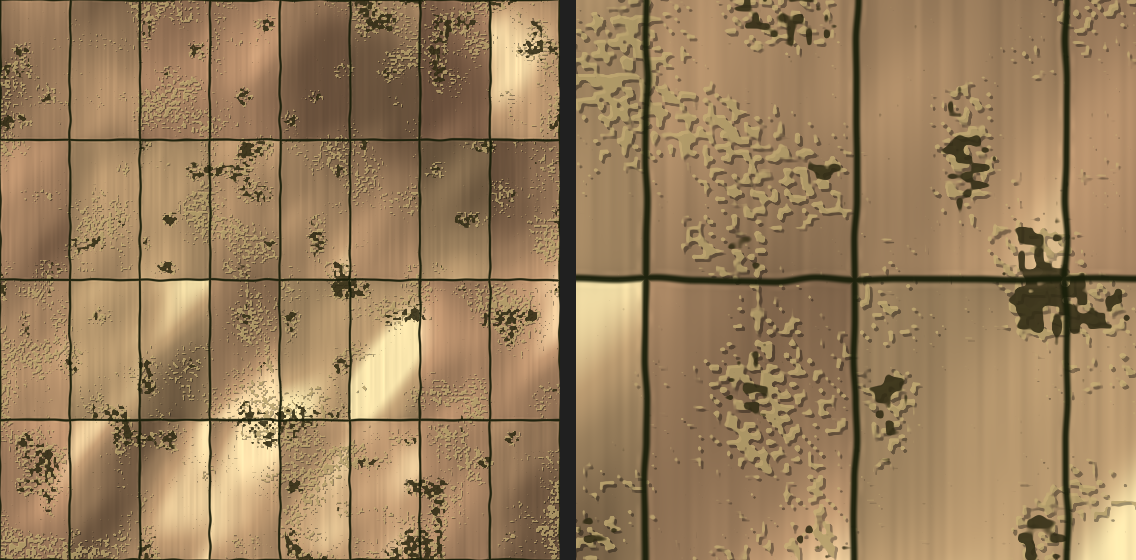
Left: the whole. Right: its middle third, enlarged.
Write a three.js fragment shader that draws this texture.

```glsl
// Brushed bronze cladding: a grid of tall panels with dark wavy joints.
// Slanted sheen from smooth noise shifts per panel; fine vertical grain,
// pale grit and dark pitted clusters are layered over it.
#define PANELS vec2(8.0, 4.0)
#define JOINT_HALF_WIDTH 0.0019
#define JOINT_SOFTNESS 0.0013
#define JOINT_WOBBLE 0.0032
#define SHEEN_SCALE vec2(3.4, 7.5)
#define PANEL_SHIFT 0.7
#define PANEL_TILT 0.30
#define GRAIN_STRENGTH 0.15
#define GRIT_SCALE 290.0
#define PIT_SCALE 190.0
#define CLUSTER_SCALE 23.0

varying vec2 vUv;

const vec3 SHADOW = vec3(0.41, 0.32, 0.235);
const vec3 BRONZE = vec3(0.60, 0.48, 0.355);
const vec3 LIGHT = vec3(0.77, 0.615, 0.455);
const vec3 GLARE = vec3(1.0, 0.89, 0.68);
const vec3 GRIT = vec3(0.78, 0.69, 0.46);
const vec3 PIT = vec3(0.19, 0.17, 0.08);
const vec3 JOINT = vec3(0.10, 0.12, 0.04);

float hash(vec2 p) {
  return fract(sin(dot(p, vec2(127.1, 311.7))) * 43758.5453);
}

float noise(vec2 p) {
  vec2 i = floor(p);
  vec2 f = fract(p);
  f = f * f * (3.0 - 2.0 * f);
  float low = mix(hash(i), hash(i + vec2(1.0, 0.0)), f.x);
  float high = mix(hash(i + vec2(0.0, 1.0)), hash(i + vec2(1.0, 1.0)), f.x);
  return mix(low, high, f.y);
}

// Slanted light bands, displaced and tilted differently on each panel
float sheen(vec2 p, vec2 id, vec2 local) {
  vec2 offset = vec2(hash(id + 3.1), hash(id + 17.7)) * PANEL_SHIFT;
  vec2 slanted = vec2(0.6 * p.x + 0.8 * p.y, 0.8 * p.x - 0.6 * p.y);
  vec2 q = slanted * SHEEN_SCALE + offset + 31.0;
  float tone = 0.72 * noise(q) + 0.28 * noise(q * 2.3 + 9.0);
  vec2 tilt = vec2(hash(id + 41.3), hash(id + 59.9)) - 0.5;
  return tone + PANEL_TILT * dot(tilt, local - 0.5);
}

vec3 bronze(float tone) {
  vec3 color = mix(SHADOW, BRONZE, smoothstep(0.10, 0.50, tone));
  color = mix(color, LIGHT, smoothstep(0.46, 0.72, tone));
  return mix(color, GLARE, smoothstep(0.66, 0.84, tone));
}

// Specks appear where fine noise rises above a density-driven threshold
float specks(vec2 p, float scale, float density) {
  float threshold = 1.0 - 0.55 * density;
  return smoothstep(threshold - 0.05, threshold + 0.07, noise(p * scale));
}

void main() {
  // Panel layout with slightly uneven edges
  vec2 wobble = vec2(noise(vUv * 42.0 + 5.0), noise(vUv * 42.0 + 77.0)) - 0.5;
  vec2 p = vUv + wobble * JOINT_WOBBLE;
  vec2 cell = p * PANELS;
  vec2 id = floor(cell);
  vec2 local = fract(cell);
  vec2 edge = (0.5 - abs(local - 0.5)) / PANELS;
  float joint = min(edge.x, edge.y);

  // Metal tone, panel tint and brushed grain
  float tone = sheen(vUv, id, local);
  vec3 color = bronze(tone);
  float tint = hash(id + 83.0) - 0.5;
  color *= 1.0 + tint * vec3(-0.03, 0.05, 0.01);
  float grain = 0.6 * noise(vec2(vUv.x * 270.0, vUv.y * 9.0))
              + 0.4 * noise(vec2(vUv.x * 95.0, vUv.y * 4.0) + 13.0);
  color *= 1.0 + GRAIN_STRENGTH * (grain - 0.5);

  // Grit spreads in patches and gathers around pitted cores
  float spread = 0.55 * noise(vUv * 11.0 + 21.0) + 0.45 * noise(vUv * 27.0 + 6.0);
  float cluster = noise(vUv * CLUSTER_SCALE + 50.0);
  float core = smoothstep(0.70, 0.96, cluster);
  float gritDensity = max(smoothstep(0.40, 0.84, spread),
                          0.8 * smoothstep(0.62, 0.88, cluster));
  float grit = specks(vUv, GRIT_SCALE, gritDensity);
  float gritShadow = specks(vUv + vec2(-0.0016, 0.0018), GRIT_SCALE, gritDensity);
  float pits = specks(vUv + 0.37, PIT_SCALE, core * 1.05);
  color *= 1.0 - 0.35 * gritShadow;
  color = mix(color, max(GRIT, color), 0.75 * grit);
  color = mix(color, PIT, 0.88 * pits);

  // Worn pale rim, soft shade and the dark joint itself
  float rim = smoothstep(0.0022, 0.0038, joint)
            * (1.0 - smoothstep(0.0038, 0.0065, joint));
  color += 0.09 * rim * noise(vUv * 130.0) * LIGHT;
  color *= 1.0 - 0.12 * exp(-joint * 260.0);
  float line = 1.0 - smoothstep(JOINT_HALF_WIDTH - JOINT_SOFTNESS,
                                JOINT_HALF_WIDTH + JOINT_SOFTNESS, joint);
  color = mix(color, JOINT, 0.95 * line);

  gl_FragColor = vec4(clamp(color, 0.0, 1.0), 1.0);
}
```
